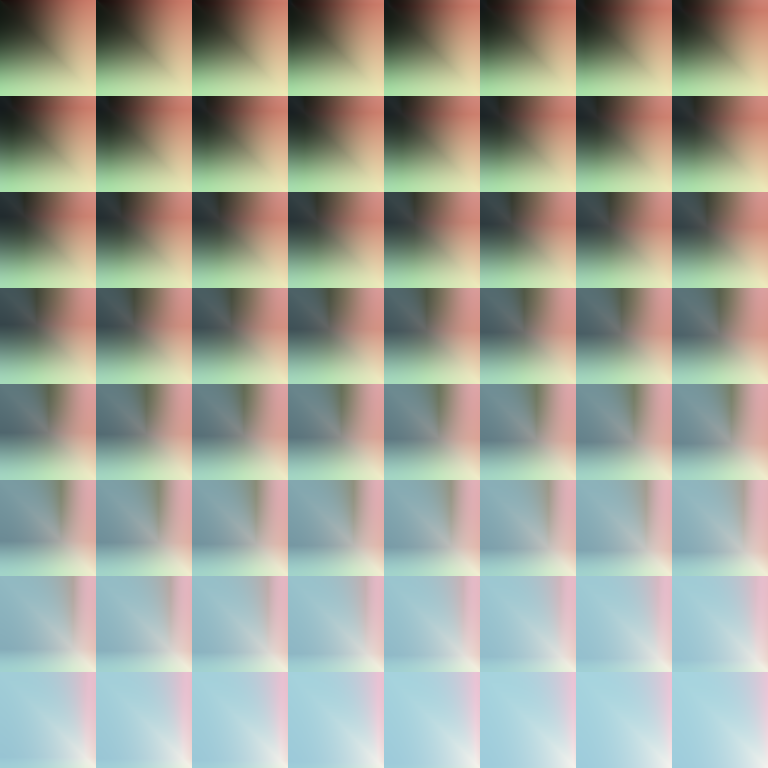
This pattern is drawn by a Shadertoy shader. Its source:

```glsl
// Draws an 8 by 8 sheet of slices through a softly graded RGB colour cube.

const float TILES = 8.0;
const int SAMPLES = 2;

// rgb: tint at full brightness, a: contrast exponent
const vec4 NEUTRAL = vec4(0.96, 0.95, 0.93, 1.1);
const vec4 OLIVE = vec4(0.66, 0.72, 0.57, 1.05);
const vec4 HUE_ANCHORS[6] = vec4[6](
    vec4(0.80, 0.48, 0.41, 1.0),   // red
    vec4(0.93, 0.91, 0.71, 1.15),  // yellow
    vec4(0.66, 0.88, 0.65, 1.5),   // green
    vec4(0.62, 0.80, 0.86, 1.15),  // cyan
    vec4(0.65, 0.83, 0.87, 1.0),   // blue
    vec4(0.92, 0.77, 0.84, 1.05)); // magenta

// Hue in sextants, saturation and value
vec3 toHsv(vec3 rgb) {
    float high = max(rgb.r, max(rgb.g, rgb.b));
    float low = min(rgb.r, min(rgb.g, rgb.b));
    float chroma = max(high - low, 1e-5);
    float hue = high == rgb.r ? (rgb.g - rgb.b) / chroma
              : high == rgb.g ? 2.0 + (rgb.b - rgb.r) / chroma
              : 4.0 + (rgb.r - rgb.g) / chroma;
    return vec3(mod(hue, 6.0), (high - low) / max(high, 1e-5), high);
}

// Magenta fades to olive in the darker values
vec4 hueAnchor(int index, float value) {
    vec4 anchor = HUE_ANCHORS[index];
    return index == 5 ? mix(OLIVE, anchor, smoothstep(0.55, 0.95, value)) : anchor;
}

// Linear steps around the wheel, with blue held longer before magenta
vec4 hueTint(float hue, float value) {
    int sextant = int(floor(hue)) % 6;
    float blend = fract(hue);
    if (sextant == 4) blend = blend * blend * blend;
    return mix(hueAnchor(sextant, value), hueAnchor((sextant + 1) % 6, value), blend);
}

// Lifted blacks and an S-shaped brightness curve
float toneCurve(float value, float exponent) {
    return mix(0.11, 1.0, smoothstep(0.0, 1.0, pow(value, exponent)));
}

vec3 grade(vec3 rgb) {
    vec3 hsv = toHsv(rgb);
    float paleness = 1.0 - hsv.y;
    vec4 tint = mix(hueTint(hsv.x, hsv.z), NEUTRAL, paleness * paleness);
    return tint.rgb * toneCurve(hsv.z, tint.a);
}

// Red runs across a tile, green down it, blue rises from tile to tile
vec3 cubeSheet(vec2 uv) {
    vec2 grid = vec2(uv.x, 1.0 - uv.y) * TILES;
    vec2 tile = floor(grid);
    float blue = (tile.y * TILES + tile.x) / (TILES * TILES - 1.0);
    return grade(vec3(fract(grid), blue));
}

void mainImage(out vec4 fragColor, in vec2 fragCoord) {
    // Average a small sample grid to smooth the tile edges
    vec3 total = vec3(0.0);
    for (int y = 0; y < SAMPLES; y++) {
        for (int x = 0; x < SAMPLES; x++) {
            vec2 offset = (vec2(x, y) + 0.5) / float(SAMPLES) - 0.5;
            total += cubeSheet((fragCoord + offset) / iResolution.xy);
        }
    }
    fragColor = vec4(total / float(SAMPLES * SAMPLES), 1.0);
}
```
